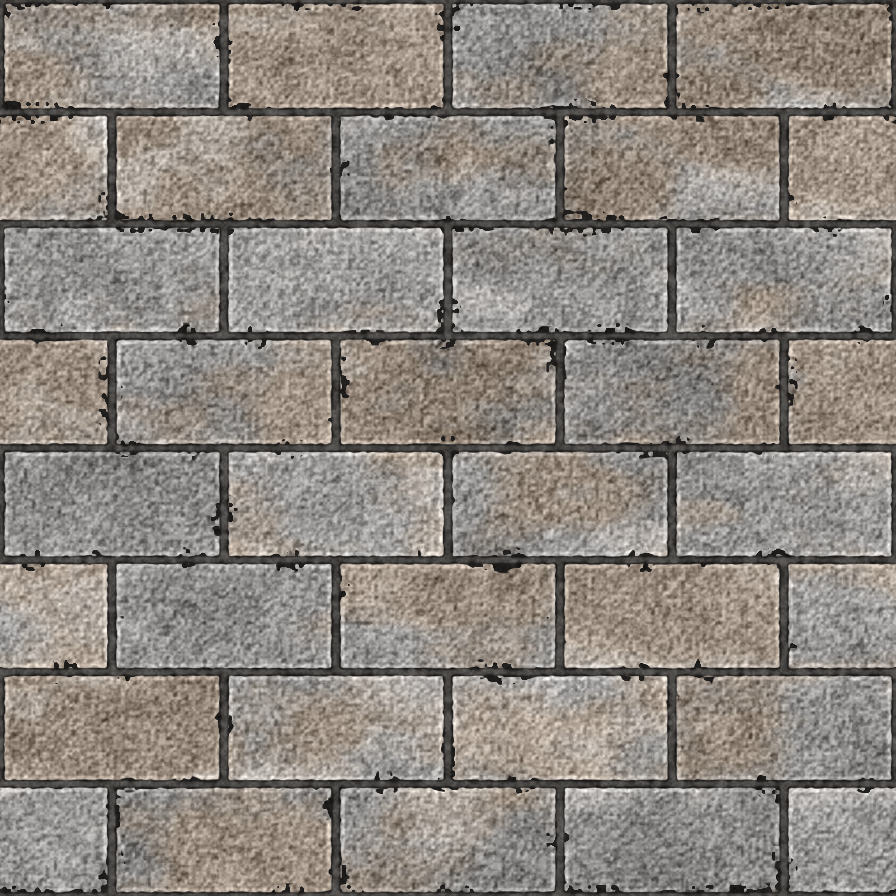
Write a WebGL 2 fragment shader that draws this texture.

```glsl
#version 300 es
precision highp float;
// Weathered concrete pavers in running bond, four across and eight rows high.
// A rounded box per cell gives the joints and bevel; wrapping value noise adds
// grain, warm and pale stains, and crumbled edges. Tiles on all sides.
uniform vec2 u_resolution;
out vec4 fragColor;

const vec2 BRICKS = vec2(4.0, 8.0);

float hash(vec2 p, float seed) {
    uvec3 v = uvec3(ivec3(vec3(p, seed)));
    uint h = v.x * 1597334677u ^ v.y * 3812015801u ^ v.z * 2798796415u;
    h = (h ^ (h >> 15)) * 2246822519u;
    h = (h ^ (h >> 13)) * 3266489917u;
    return float((h ^ (h >> 16)) >> 8) / 16777216.0;
}

// Value noise that wraps after a whole number of cells.
float noise(vec2 uv, vec2 cells, float seed) {
    vec2 p = uv * cells;
    vec2 i = floor(p), f = fract(p);
    f = f * f * (3.0 - 2.0 * f);
    vec2 a = mod(i, cells), b = mod(i + 1.0, cells);
    return mix(mix(hash(a, seed), hash(vec2(b.x, a.y), seed), f.x),
               mix(hash(vec2(a.x, b.y), seed), hash(b, seed), f.x), f.y);
}

float fbm(vec2 uv, vec2 cells, float seed) {
    float sum = 0.0, amp = 0.5;
    for (int k = 0; k < 5; k++) {
        sum += amp * noise(uv, cells, seed + float(k));
        cells *= 2.0;
        amp *= 0.5;
    }
    return sum / 0.97;
}

float roundedBox(vec2 p, vec2 halfSize, float radius) {
    vec2 q = abs(p) - halfSize + radius;
    return length(max(q, 0.0)) + min(max(q.x, q.y), 0.0) - radius;
}

void main() {
    vec2 uv = gl_FragCoord.xy / u_resolution;
    float pixel = BRICKS.y / u_resolution.y;

    // Brick cell: even rows are shifted by half a brick.
    vec2 grid = uv * BRICKS;
    float row = floor(grid.y);
    grid.x += 0.5 * (1.0 - mod(row, 2.0));
    vec2 id = vec2(mod(floor(grid.x), BRICKS.x), row);
    vec2 local = (fract(grid) - 0.5) * vec2(2.0, 1.0);

    // Outline, in row heights, with slight wobble and occasional chips.
    float crumbs = noise(uv, vec2(190.0), 11.0);
    float chipZone = smoothstep(0.60, 0.82, noise(uv, vec2(28.0, 32.0), 12.0));
    float dist = roundedBox(local, vec2(0.958, 0.463), 0.02);
    float edge = dist + 0.012 * (crumbs - 0.5)
               + 0.075 * chipZone * smoothstep(0.45, 0.8, crumbs);
    float soft = max(pixel * 0.7, 0.008);
    float brickMask = 1.0 - smoothstep(-soft, soft, edge);

    // Sandy grain, with relief lit from the upper left.
    float sand = noise(uv, vec2(240.0), 21.0);
    float relief = sand - noise(uv + vec2(-0.0018, 0.0018), vec2(240.0), 21.0);
    float dust = noise(uv, vec2(390.0), 22.0) - 0.5;
    float grain = 0.19 * (sand - 0.5) + 0.13 * relief + 0.16 * dust;
    grain -= 0.11 * smoothstep(0.58, 0.85, noise(uv, vec2(210.0), 23.0));

    // Stains differ in each brick by shifting the wrapped noise.
    vec2 stainUv = uv + vec2(hash(id, 1.0), hash(id, 2.0));
    float cloud = fbm(stainUv, vec2(10.0, 16.0), 31.0);
    float patches = fbm(stainUv, vec2(7.0, 12.0), 41.0);
    float mottling = fbm(stainUv, vec2(30.0, 44.0), 51.0) - 0.5;
    float warmth = smoothstep(0.36, 0.64, patches + 0.5 * (hash(id, 3.0) - 0.55));
    vec3 coolGrey = vec3(0.575, 0.570, 0.565);
    vec3 warmTan = vec3(0.605, 0.553, 0.500);
    vec3 brick = mix(coolGrey, warmTan, warmth);
    brick += 0.08 * (hash(id, 4.0) - 0.5) + 0.18 * (cloud - 0.5) + 0.16 * mottling;
    float bloom = smoothstep(0.54, 0.74, cloud + 0.14 * local.y);
    brick = mix(brick, vec3(0.72, 0.70, 0.68), 0.55 * bloom);
    brick += grain + 0.025;

    // Pale worn arris along the bevel.
    float arris = smoothstep(-0.045, -0.022, edge) * (1.0 - chipZone);
    brick += arris * (0.10 + 0.08 * crumbs);

    // Rough mortar, shadowed against the bricks.
    float grit = noise(uv, vec2(150.0), 61.0);
    vec3 mortar = vec3(0.285, 0.275, 0.265) + 0.14 * (grit - 0.5) + 0.10 * dust;
    float shade = smoothstep(0.0, 0.028, dist + 0.014 * (grit - 0.5));
    mortar *= mix(0.42, 1.0, shade);

    fragColor = vec4(clamp(mix(mortar, brick, brickMask), 0.0, 1.0), 1.0);
}
```
